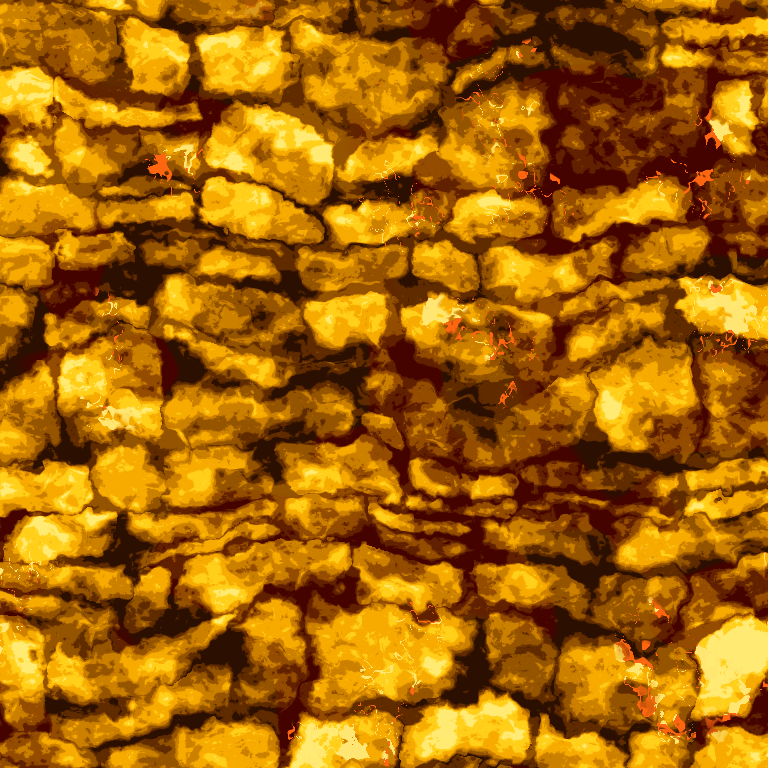
Write a WebGL 2 fragment shader that draws this texture.

```glsl
#version 300 es
precision highp float;

uniform vec2 u_resolution;
out vec4 fragColor;

vec2 hash2(vec2 p) {
  vec3 q = fract(p.xyx * vec3(0.1031, 0.1030, 0.0973));
  q += dot(q, q.yzx + 33.33);
  return fract((q.xx + q.yz) * q.zy);
}

// Cellular noise: random cell values blended by distance to the cell points
float cellNoise(vec2 p) {
  vec2 cell = floor(p), f = p - cell;
  float sum = 0.0, total = 0.0;
  for (int j = -1; j <= 1; j++)
    for (int i = -1; i <= 1; i++) {
      vec2 o = vec2(i, j);
      vec2 d = o + hash2(cell + o) - f;
      float w = exp(-9.0 * dot(d, d));
      sum += w * hash2(cell + o + 71.0).x;
      total += w;
    }
  return sum / total;
}

float fractalCells(vec2 p) {
  float sum = 0.0, amp = 0.5;
  for (int i = 0; i < 5; i++) {
    sum += amp * cellNoise(p);
    p = mat2(1.6, 1.2, -1.2, 1.6) * p + 17.3;
    amp *= 0.54;
  }
  return sum / 1.04;
}

float roundBox(vec2 p, vec2 halfSize, float r) {
  vec2 q = abs(p) - halfSize + r;
  return length(max(q, 0.0)) + min(max(q.x, q.y), 0.0) - r;
}

float jointX(float col, float row) {
  return col + 0.7 * (hash2(vec2(col, row) + 5.0).x - 0.5);
}

// Signed distance to the stone at p; also its id and the position inside it
float stone(vec2 p, out vec2 id, out vec2 local) {
  vec2 g = p * vec2(6.5, 11.5);
  g.y += 0.22 * sin(p.x * 8.0 + p.y * 5.0) + 0.13 * sin(p.x * 19.0 - p.y * 9.0)
       + 0.3 * sin(p.y * 17.0 + 1.0);
  float row = floor(g.y), y = fract(g.y);
  g.x += 9.0 * hash2(vec2(row, 3.0)).x;

  // Uneven joints along the course
  float col = floor(g.x);
  if (g.x < jointX(col, row)) col -= 1.0;
  else if (g.x > jointX(col + 1.0, row)) col += 1.0;
  vec2 spanX = vec2(jointX(col, row), jointX(col + 1.0, row));
  id = vec2(col, row);

  // Some places hold two flat stones
  vec2 rnd = hash2(id + 31.0);
  vec2 spanY = vec2(0.0, 1.0);
  if (rnd.x < 0.27) {
    float cut = mix(0.35, 0.65, rnd.y);
    spanY = y < cut ? vec2(0.0, cut) : vec2(cut, 1.0);
    id += y < cut ? 0.0 : 0.37;
  }

  vec2 middle = 0.5 * vec2(spanX.x + spanX.y, spanY.x + spanY.y);
  vec2 halfSize = 0.5 * vec2(spanX.y - spanX.x, spanY.y - spanY.x) / vec2(6.5, 11.5);
  local = (vec2(g.x, y) - middle) / vec2(6.5, 11.5);
  vec2 slant = hash2(id + 53.0) - 0.5;
  vec2 leaning = local + vec2(0.6, 0.22) * slant * local.yx;
  vec2 gap = mix(vec2(0.001), vec2(0.008, 0.009), hash2(id + 83.0));
  float radius = min(0.024, 0.75 * min(halfSize.x, halfSize.y));
  return max(roundBox(leaning, halfSize - gap, radius),
             roundBox(local, halfSize - 0.002, 0.006));
}

void main() {
  vec2 uv = gl_FragCoord.xy / u_resolution.y;

  // Ragged outlines
  vec2 rag = vec2(cellNoise(uv * 28.0), cellNoise(uv * 28.0 + 40.0)) - 0.5;
  vec2 chip = vec2(cellNoise(uv * 85.0), cellNoise(uv * 85.0 + 90.0)) - 0.5;
  vec2 id, local;
  float d = stone(uv + rag * 0.018 + chip * 0.007, id, local);

  // Tone of stone faces and of the gaps
  float grain = fractalCells(uv * vec2(12.0, 16.0) + rag * 0.5);
  float fine = fractalCells(uv * vec2(34.0, 42.0) + 60.0);
  float face = 0.57 + 0.36 * (hash2(id + 11.0).x - 0.5) + 1.1 * (grain - 0.5)
             + 0.5 * (fine - 0.5) + 1.5 * local.y;
  face -= 0.12 * smoothstep(-0.014, 0.0, d);
  float gapTone = 0.16 + 0.75 * (grain - 0.5) + 0.25 * (fine - 0.5);
  float tone = mix(gapTone, face, smoothstep(0.004, -0.003, d + 0.02 * (fine - 0.5)));

  // Flat steps of colour
  float soft = clamp(fwidth(tone), 0.004, 0.06);
  float rust = smoothstep(0.54, 0.62, cellNoise(uv * 9.0 + 20.0));
  vec3 color = mix(vec3(0.17, 0.06, 0.0), vec3(0.27, 0.01, 0.0), rust);
  color = mix(color, vec3(0.38, 0.17 - 0.04 * rust, 0.0), smoothstep(-soft, soft, tone - 0.16));
  color = mix(color, vec3(0.58, 0.33 - 0.03 * rust, 0.0), smoothstep(-soft, soft, tone - 0.29));
  color = mix(color, vec3(0.80, 0.50, 0.0), smoothstep(-soft, soft, tone - 0.45));
  color = mix(color, vec3(0.97, 0.67, 0.0), smoothstep(-soft, soft, tone - 0.59));
  color = mix(color, vec3(1.0, 0.81, 0.10), smoothstep(-soft, soft, tone - 0.76));
  color = mix(color, vec3(1.0, 0.92, 0.45), smoothstep(-soft, soft, tone - 0.91));

  // Rare glowing veins
  float vein = abs(cellNoise(uv * vec2(40.0, 30.0) + chip) - 0.5);
  float rare = smoothstep(0.84, 0.88, cellNoise(uv * 11.0 + 130.0));
  vec3 glow = mix(vec3(1.0, 0.40, 0.06), vec3(1.0, 0.90, 0.45), step(0.5, tone));
  color = mix(color, glow, rare * smoothstep(0.06, 0.03, vein));

  fragColor = vec4(color, 1.0);
}
```
